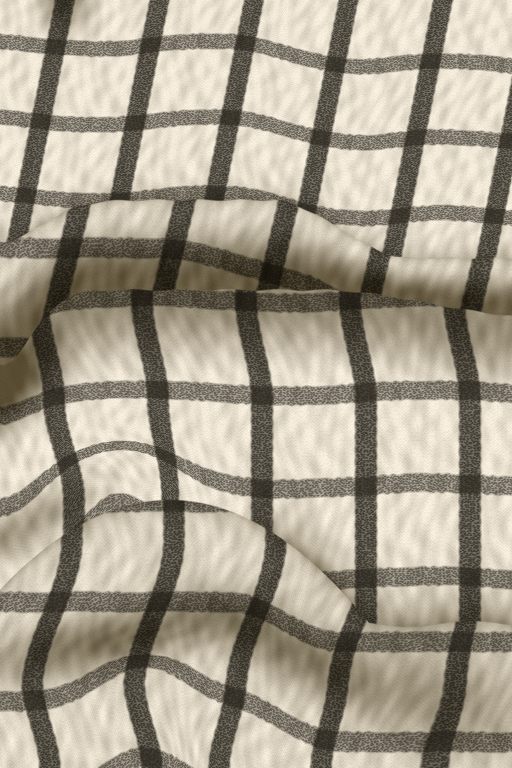
This texture is drawn by a WebGL 2 fragment shader. Its source:

```glsl
#version 300 es
precision highp float;
// Draped cotton gauze with a woven windowpane check, in four overlapping folds.
uniform vec2 u_resolution;
out vec4 outColor;

const vec2 SHEET = vec2(5.12, 7.68);          // canvas extent, y runs downwards
const vec3 CREAM = vec3(0.965, 0.93, 0.865);
const vec3 INK = vec3(0.175, 0.16, 0.125);
const vec3 SHADOW = vec3(0.37, 0.335, 0.235); // multiplies cloth in full shade
const float WARP_HALF = 0.104;
const float WEFT_HALF = 0.1;

vec2 hash2(vec2 p) {
  return fract(sin(vec2(dot(p, vec2(127.1, 311.7)), dot(p, vec2(269.5, 183.3)))) * 43758.55);
}

// Cellular noise: distance to the nearest jittered point.
float cells(vec2 p) {
  vec2 id = floor(p), f = fract(p);
  float nearest = 2.0;
  for (int j = -1; j <= 1; j++)
    for (int i = -1; i <= 1; i++) {
      vec2 o = vec2(i, j);
      nearest = min(nearest, length(o + hash2(id + o) * 0.85 - f));
    }
  return nearest;
}

float bell(float x, float center, float width) {
  float d = (x - center) / width;
  return exp(-d * d);
}

// Soft oval dent whose long axis follows a slope.
float hollow(vec2 p, vec2 center, vec2 radius, float slope) {
  vec2 d = p - center;
  d.y -= slope * d.x;
  d /= radius;
  return exp(-dot(d, d));
}

// Stripe centred on every integer.
float stripe(float t, float halfWidth, float soft) {
  float d = abs(fract(t + 0.5) - 0.5);
  return 1.0 - smoothstep(halfWidth - soft, halfWidth + soft, d);
}

// Checked gauze in weave coordinates, lit from 0 (shade) to 1.
vec3 gauze(vec2 uv, float light, float pixel) {
  float soft = 0.7 * pixel + 0.01;
  vec2 crimp = vec2(0.003 * sin(uv.y * 47.0 + 2.0 * sin(uv.x * 9.0)),
                    0.007 * sin(uv.x * 33.0 + 3.0 * sin(uv.x * 13.0 + uv.y)));
  float warp = stripe(uv.x + crimp.x, WARP_HALF, soft);
  float weft = stripe(uv.y + crimp.y, WEFT_HALF, soft);
  float fleck = cells(uv * vec2(34.0, 46.0));
  float thread = sin(uv.x * 190.0) * sin(uv.y * 190.0 + 1.5 * sin(uv.x * 23.0));
  float crease = sin(uv.x * 37.0 + 2.0 * sin(uv.y * 4.0 + uv.x))
               * sin(uv.y * 9.0 + 2.0 * sin(uv.x * 7.0))
               + sin(uv.x * 17.0 - 1.5 * sin(uv.y * 7.0)) * sin(uv.y * 11.0 + uv.x * 3.0);
  vec3 color = CREAM * (1.0 + 0.02 * crease + 0.025 * thread - 0.07 * fleck);
  float speckle = smoothstep(0.1, 0.8, fleck + 0.1 * thread);
  float cover = max(warp * mix(0.89, 0.61, speckle), weft * mix(0.71, 0.34, speckle));
  cover = mix(cover, 0.96 - 0.1 * speckle, warp * weft);
  float shade = clamp(light + 0.05 * crease - 0.03, 0.0, 1.0);
  return mix(color, INK, cover) * mix(SHADOW, vec3(1.0), shade);
}

// Upper outlines of the three folds.
float ridgeTop(float x) {
  return 2.0 + 0.42 * exp(-3.0 * x * x) + 0.58 * smoothstep(2.7, 4.1, x) + 0.008 * sin(x * 15.0);
}
float middleTop(float x) {
  return 2.9 + 0.75 * exp(-5.0 * x * x) + 0.27 * smoothstep(3.2, 5.4, x) + 0.008 * sin(x * 13.0);
}
float lowerTop(float x) {
  float d = x - 1.7;
  return min(5.0 + 0.31 * d * d, 6.24 + 0.03 * sin(x * 5.0));
}

// Weave coordinates of each layer.
vec2 backWeave(vec2 p) {
  float row = 0.45 + 0.2 * smoothstep(2.3, 3.8, p.x) + 0.04 * sin(2.7 * p.x - 1.0);
  return vec2((p.x - 0.65 + 0.2 * p.y) / 0.945, (p.y - row) / 0.76);
}
vec2 ridgeWeave(vec2 p) {
  float row = 2.48 + 0.45 * smoothstep(1.5, 3.7, p.x) + 0.4 * smoothstep(3.0, 4.2, p.x);
  return vec2((p.x - 0.8 + 0.24 * (p.y - 2.05)) / 1.04, p.y - row);
}
vec2 middleWeave(vec2 p) {
  float bend = 0.16 * smoothstep(3.0, 4.0, p.y)
             + 0.2 * smoothstep(4.0, 5.0, p.y) * (1.0 - smoothstep(1.2, 2.4, p.x));
  float lift = 0.75 * smoothstep(3.9, 5.0, p.y) * bell(p.x, 1.2, 0.6);
  float row = 3.0 + 0.03 * sin(p.x * 2.2 + 1.5) + 0.2 * exp(-6.0 * p.x * p.x) - lift;
  return vec2((p.x - 0.38 - bend) / 1.04, (p.y - row) / 0.93);
}
vec2 lowerWeave(vec2 p) {
  float lean = -0.4 * smoothstep(5.4, 6.9, p.y) * (1.0 - 0.4 * smoothstep(3.8, 4.6, p.x));
  lean += mix(0.18, -0.17, smoothstep(1.6, 2.1, p.x)) * smoothstep(6.8, 7.7, p.y);
  float row = 6.02 + 0.4 * smoothstep(2.3, 3.4, p.x)
            - 0.45 * bell(p.x, 1.45, 0.6) * smoothstep(6.1, 6.7, p.y);
  return vec2((p.x - 0.72 - lean) / 1.02, p.y - row);
}

void main() {
  vec2 p = gl_FragCoord.xy / u_resolution * SHEET;
  p.y = SHEET.y - p.y;
  float pixel = SHEET.y / u_resolution.y;
  float ridge = p.y - ridgeTop(p.x), middle = p.y - middleTop(p.x), lower = p.y - lowerTop(p.x);

  // Light on each layer: contact shadows, then dents.
  float backLight = 1.0 - 0.3 * exp(min(ridge, 0.0) * 9.0) - 0.6 * hollow(p, vec2(0.65, 0.0), vec2(0.25, 0.3), 0.0);
  float ridgeLight = 0.88 - 0.75 * smoothstep(0.15, 0.85, ridge / max(ridge - middle, 0.1)) - 0.2 * exp(-abs(ridge) * 25.0);
  float middleLight = mix(0.42, 1.0, smoothstep(0.1, 0.95, middle)) - 0.6 * hollow(p, vec2(0.0, 3.9), vec2(0.6, 0.4), -0.4)
    - 0.6 * exp(-abs(lower) * 4.0) * smoothstep(2.2, 3.1, p.x) - 0.5 * hollow(p, vec2(0.2, 5.3), vec2(0.7, 0.25), -0.5);
  float lowerLight = 0.92 - 0.3 * exp(-abs(lower) * 9.0) - 0.7 * hollow(p, vec2(1.1, 6.4), vec2(1.2, 0.28), -0.2)
    - 0.6 * hollow(p, vec2(2.9, 6.5), vec2(0.9, 0.33), 0.45) - 0.4 * hollow(p, vec2(4.5, 7.0), vec2(1.0, 0.55), 0.2);

  // Stack the folds from back to front.
  vec3 color = gauze(backWeave(p), backLight, pixel);
  color = mix(color, gauze(ridgeWeave(p), ridgeLight, pixel), smoothstep(-pixel, pixel, ridge));
  color = mix(color, gauze(middleWeave(p), middleLight, pixel), smoothstep(-pixel, pixel, middle));
  color = mix(color, gauze(lowerWeave(p), lowerLight, pixel), smoothstep(-pixel, pixel, lower));
  outColor = vec4(color, 1.0);
}
```
